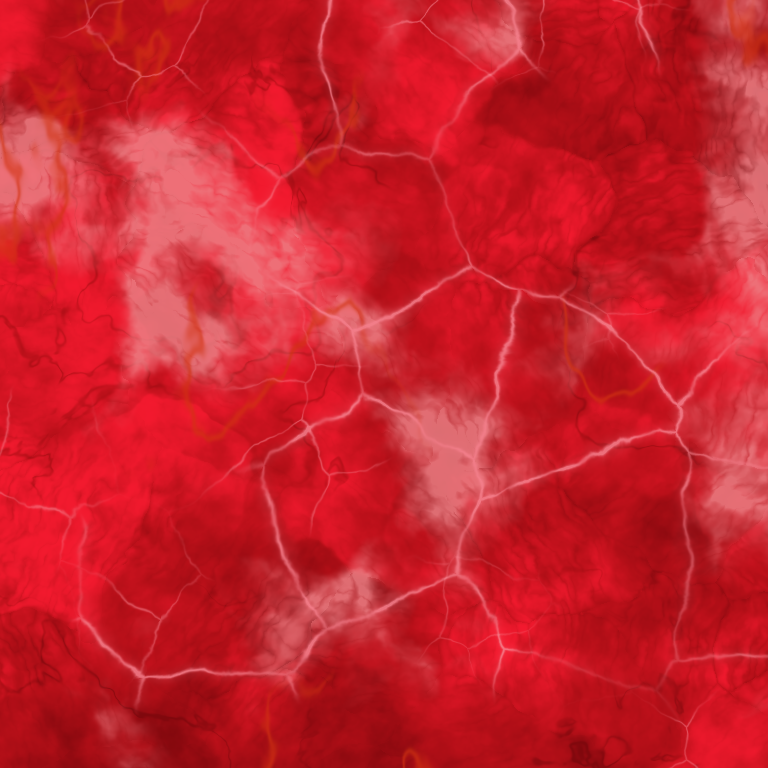
Write a Shadertoy shader that draws this texture.

```glsl
// Polished red stone: two layers of warped, tilted facets over cloudy noise,
// with crinkled grain, dark creases, milky blooms, orange threads and pale
// veins that follow the borders of separate Voronoi layers.

const vec3 DEEP   = vec3(0.50, 0.03, 0.05);
const vec3 BODY   = vec3(0.72, 0.06, 0.095);
const vec3 BRIGHT = vec3(0.95, 0.10, 0.18);
const vec3 MILK   = vec3(0.93, 0.52, 0.54);
const vec3 VEIN   = vec3(0.96, 0.50, 0.55);
const vec3 ORANGE = vec3(0.82, 0.20, 0.07);

const float MEAN_TONE    = 0.52;
const float CLOUD_GAIN   = 1.10;
const float FACET_GAIN   = 0.42;
const float SHARD_GAIN   = 0.26;
const float GRAIN_GAIN   = 0.34;
const float FACET_SCALE  = 5.0;   // cells across the canvas
const float SHARD_SCALE  = 9.0;
const float VEIN_SCALE   = 4.2;
const float THREAD_SCALE = 8.0;
const float VEIN_WIDTH   = 0.0026;
const float THREAD_WIDTH = 0.0015;

float hash1(vec2 p) {
    vec3 q = fract(p.xyx * 0.1031);
    q += dot(q, q.yzx + 33.33);
    return fract((q.x + q.y) * q.z);
}

vec2 hash2(vec2 p) {
    return vec2(hash1(p + 17.0), hash1(p + 71.0));
}

float noise(vec2 p) {
    vec2 i = floor(p), f = fract(p);
    f = f * f * f * (f * (f * 6.0 - 15.0) + 10.0);
    vec2 e = vec2(0.0, 1.0);
    return mix(mix(hash1(i), hash1(i + e.yx), f.x),
               mix(hash1(i + e.xy), hash1(i + e.yy), f.x), f.y);
}

float fbm(vec2 p) {
    float sum = 0.0, amp = 0.516;
    for (int i = 0; i < 5; i++) {
        sum += amp * noise(p);
        p = mat2(1.6, 1.2, -1.2, 1.6) * p + 19.7;
        amp *= 0.5;
    }
    return sum;
}

vec2 warp(vec2 p, float freq, float amount) {
    return p + amount * (vec2(fbm(p * freq + 3.1), fbm(p * freq + 47.3)) - 0.5);
}

// Returns blended tone (-0.5..0.5), distance to the border, id of the cell.
vec3 facets(vec2 p, float crispness) {
    vec2 base = floor(p), first = vec2(9.0), second = vec2(9.0);
    float tone = 0.0, total = 0.0, id = 0.0;
    for (int y = -1; y <= 1; y++)
    for (int x = -1; x <= 1; x++) {
        vec2 cell = base + vec2(x, y);
        vec2 offset = cell + 0.1 + 0.8 * hash2(cell) - p;
        float d = length(offset);
        float weight = exp(-crispness * d);
        vec2 tilt = hash2(cell + 131.0) - 0.5;
        tone += weight * (hash1(cell + 211.0) - 0.5 + dot(offset, tilt));
        total += weight;
        if (d < length(first)) {
            second = first;
            first = offset;
            id = hash1(cell + 307.0);
        } else if (d < length(second)) {
            second = offset;
        }
    }
    float border = dot(0.5 * (first + second), normalize(second - first));
    return vec3(tone / total, border, id);
}

float line(float dist, float width) {
    float w = max(width, 0.8 / iResolution.y);
    return exp(-dist * dist / (w * w));
}

// Fine crinkles stretched along a given angle.
float crinkle(vec2 p, float angle) {
    float c = cos(angle), s = sin(angle);
    vec2 q = mat2(c, -s, s, c) * p * vec2(38.0, 85.0);
    return 0.6 * abs(2.0 * noise(q) - 1.0) + 0.4 * noise(q * 2.1 + 9.0);
}

void mainImage(out vec4 fragColor, in vec2 fragCoord) {
    vec2 p = fragCoord / iResolution.y + 2.0;
    vec2 bent = warp(p, 5.0, 0.20);

    // Facets, crisp in some regions and blurred in others
    float crisp = mix(7.0, 50.0, smoothstep(0.35, 0.7, noise(p * 5.0 + 80.0)));
    vec3 facet = facets(bent * FACET_SCALE, crisp);
    vec3 shard = facets(warp(p, 8.0, 0.12) * SHARD_SCALE + 40.0, crisp);

    // Tone from clouds, facets and patchy grain
    float rough = smoothstep(0.3, 0.75, noise(p * 6.0 + 23.0));
    float grain = crinkle(warp(p, 22.0, 0.035), 3.14 * facet.z) - 0.42;
    float tone = MEAN_TONE + CLOUD_GAIN * (fbm(bent * 3.0 + 11.0) - 0.5);
    tone += FACET_GAIN * facet.x + SHARD_GAIN * shard.x;
    tone += GRAIN_GAIN * mix(0.3, 1.0, rough) * grain;
    tone += 0.35 * (fbm(p * 32.0) - 0.5);

    // Dark creases along some folds and facet borders
    float fold = line(fbm(bent * 6.0 + 61.0) - 0.5, 0.012);
    tone -= 0.24 * fold * smoothstep(0.4, 0.7, noise(p * 7.0 + 5.0));
    tone -= 0.14 * line(facet.y / FACET_SCALE, 0.004) * rough;

    vec3 color = mix(DEEP, BODY, smoothstep(-0.1, 0.55, tone));
    color = mix(color, BRIGHT, smoothstep(0.4, 1.0, tone));

    // Milky blooms with a fibrous inside
    float bloom = smoothstep(0.51, 0.82, fbm(warp(p, 9.0, 0.1) * 5.0 + 137.0));
    float fibre = 0.45 + 1.1 * fbm(bent * 14.0 + 29.0) + 0.7 * grain;
    color = mix(color, MILK, clamp(bloom * fibre, 0.0, 0.8));

    // Orange threads
    float thread = line(fbm(p * vec2(5.0, 2.6) + 90.0) - 0.5, 0.014);
    thread *= smoothstep(0.5, 0.75, noise(p * 4.0 + 55.0));
    color = mix(color, ORANGE, 0.6 * thread);

    // Pale veins, broken along their length, with a faint halo
    vec2 veinPoint = warp(warp(p, 4.0, 0.10), 22.0, 0.018);
    float major = facets(veinPoint * VEIN_SCALE + 7.0, 10.0).y / VEIN_SCALE;
    float minor = facets(veinPoint * THREAD_SCALE + 23.0, 10.0).y / THREAD_SCALE;
    float broken = 0.45 + 0.8 * noise(p * 38.0);
    float majorMask = smoothstep(0.5, 0.72, noise(p * 3.6 + 31.0)) * broken;
    float minorMask = smoothstep(0.5, 0.8, noise(p * 5.0 + 67.0)) * broken;
    float vein = majorMask * (0.75 * line(major, VEIN_WIDTH) + 0.14 * line(major, 0.010));
    vein += 0.5 * minorMask * line(minor, THREAD_WIDTH);
    color = mix(color, VEIN, clamp(vein, 0.0, 0.85));

    fragColor = vec4(color, 1.0);
}
```
